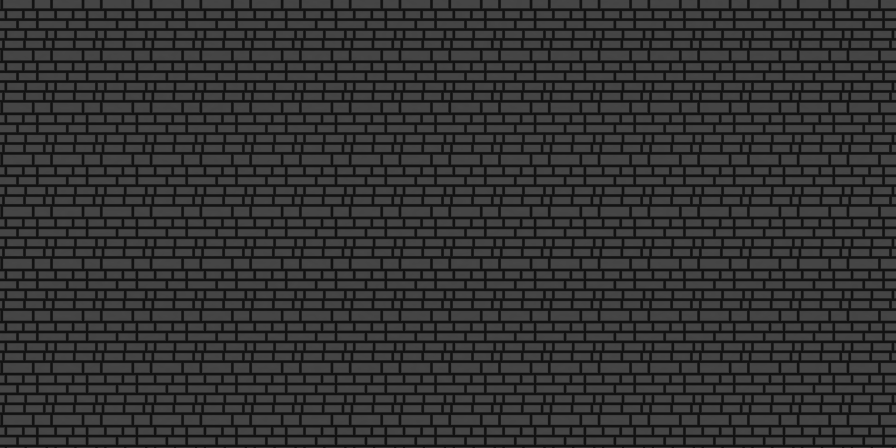
Give the GLSL for this pattern, as a Shadertoy shader.

```glsl
// Dark charcoal brick wall: a five-course tile with uneven bricks and soft black joints.

vec2 hashGradient(vec2 cell) {
    float a = fract(sin(dot(cell, vec2(127.1, 311.7))) * 43758.5);
    return vec2(cos(6.2832 * a), sin(6.2832 * a));
}

float gradientNoise(vec2 p) {
    vec2 i = floor(p), f = fract(p);
    vec2 u = f * f * (3.0 - 2.0 * f);
    float a = dot(hashGradient(i), f);
    float b = dot(hashGradient(i + vec2(1, 0)), f - vec2(1, 0));
    float c = dot(hashGradient(i + vec2(0, 1)), f - vec2(0, 1));
    float d = dot(hashGradient(i + vec2(1, 1)), f - vec2(1, 1));
    return mix(mix(a, b, u.x), mix(c, d, u.x), u.y);
}

// Upright joints of each course, as fractions of the tile width.
vec3 courseJoints(int course) {
    if (course == 0) return vec3(0.035, 0.668, 0.668);
    if (course == 1) return vec3(0.117, 0.469, 0.750);
    if (course == 2) return vec3(0.352, 0.750, 0.750);
    if (course == 3) return vec3(0.117, 0.516, 0.938);
    return vec3(0.070, 0.492, 0.890);
}

// Distance to the nearest joint, in canvas heights.
float jointDistance(vec2 p) {
    vec2 tileSize = vec2(1.0 / 9.0, 0.1162);
    vec2 tile = fract(vec2(p.x, 1.0062 - p.y) / tileSize);

    // One tall course, then four equal ones
    int course = 0;
    float top = 0.0, height = 0.24;
    if (tile.y >= 0.24) {
        course = min(1 + int((tile.y - 0.24) / 0.19), 4);
        height = 0.19;
        top = 0.24 + 0.19 * float(course - 1);
    }
    float bed = min(tile.y - top, top + height - tile.y) * tileSize.y;

    vec3 sides = abs(fract(tile.x - courseJoints(course) + 0.5) - 0.5);
    float upright = min(sides.x, min(sides.y, sides.z)) * tileSize.x;
    return min(bed, upright);
}

void mainImage(out vec4 fragColor, in vec2 fragCoord) {
    vec2 p = fragCoord / iResolution.y;

    // Soft edge from joint to brick face, at least one pixel wide
    float soft = max(0.0018, 0.5 / iResolution.y);
    float face = smoothstep(0.003 - soft, 0.003 + soft, jointDistance(p));

    // Faint grain on the brick faces
    float grain = 0.008 * gradientNoise(p * vec2(60.0, 110.0));
    fragColor = vec4(vec3(mix(0.07, 0.27 + grain, face)), 1.0);
}
```
